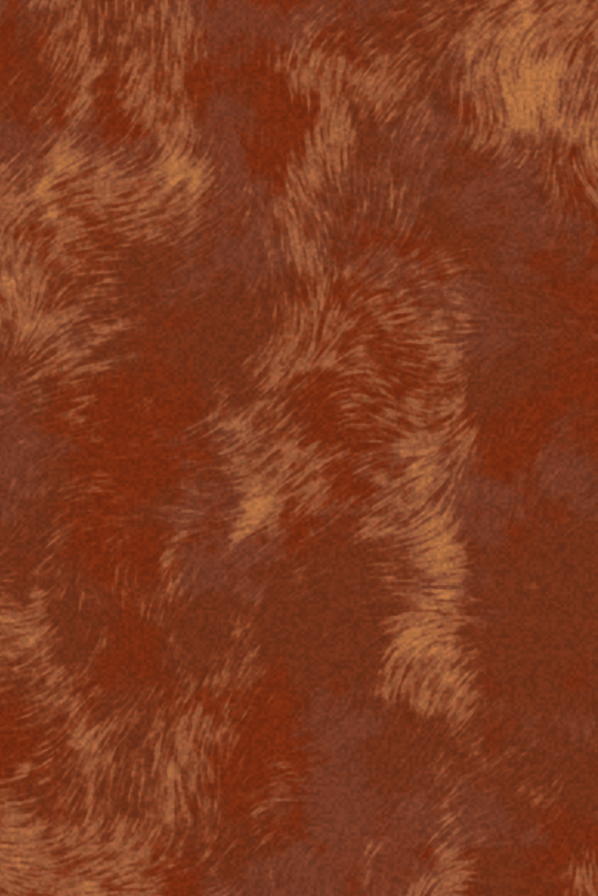
Give the GLSL for this texture, as a Shadertoy shader.

```glsl
// Rust-red sponged leather: deep russet ground, cloudy brown washes and tan
// ridges. Warped noise places the paint, noise averaged along a wandering
// direction breaks its edges into short dabs, and a fine grain tops it.

const vec3 RUSSET = vec3(0.478, 0.172, 0.062);
const vec3 UMBER  = vec3(0.452, 0.195, 0.098);
const vec3 WASH   = vec3(0.545, 0.268, 0.148);
const vec3 DUST   = vec3(0.475, 0.245, 0.168);
const vec3 TAN    = vec3(0.610, 0.355, 0.225);
const vec3 OCHRE  = vec3(0.720, 0.450, 0.250);

const vec2  CLOUD_SCALE   = vec2(10.5, 6.5); // patches per canvas height
const float WARP          = 0.045;           // bending of the patches
const float BRISTLE_SCALE = 270.0;           // bristles per canvas height
const float STROKE_STEP   = 0.0020;          // spacing of stroke samples
const int   STROKE_HALF   = 4;               // samples on each side
const float STROKE_SPREAD = 0.092;           // deviation of the stroke mean
const float DAB_SCALE     = 42.0;            // sponge dabs per canvas height
const float GRAIN_SCALE   = 290.0;
const float GRAIN_DEPTH   = 0.20;

// Integer hash of a lattice point, 0 to 1
float hash(vec2 cell) {
    uvec2 q = uvec2(ivec2(cell)) * uvec2(1597u, 3812u) + uvec2(7919u, 104u);
    uint n = (q.x ^ (q.y * 2654435u)) * 747796u + 28913u;
    n = ((n >> 15u) ^ n) * 739391u;
    n = ((n >> 13u) ^ n) * 277803u;
    n = (n >> 16u) ^ n;
    return float(n & 65535u) / 65535.0;
}

// Smooth value noise
float noise(vec2 p) {
    vec2 i = floor(p), f = fract(p);
    f = f * f * (3.0 - 2.0 * f);
    float low  = mix(hash(i), hash(i + vec2(1, 0)), f.x);
    float high = mix(hash(i + vec2(0, 1)), hash(i + vec2(1, 1)), f.x);
    return mix(low, high, f.y);
}

// Four turned octaves, normalised to a mean of one half
float fbm(vec2 p) {
    float sum = 0.0, weight = 0.5;
    for (int i = 0; i < 4; i++) {
        sum += weight * noise(p);
        p = mat2(1.6, 1.2, -1.2, 1.6) * p + 17.3;
        weight *= 0.5;
    }
    return sum / 0.9375;
}

// Bristle marks: noise averaged along the local brush direction
float strokes(vec2 p, float angle) {
    vec2 stride = STROKE_STEP * vec2(cos(angle), sin(angle));
    float sum = 0.0;
    for (int i = -STROKE_HALF; i <= STROKE_HALF; i++)
        sum += noise((p + float(i) * stride) * BRISTLE_SCALE);
    float mean = sum / float(2 * STROKE_HALF + 1);
    return clamp((mean - 0.5) / STROKE_SPREAD, -2.5, 2.5);
}

void mainImage(out vec4 fragColor, in vec2 fragCoord) {
    vec2 p = fragCoord / iResolution.y;
    float top = smoothstep(0.55, 1.0, p.y);

    // Brush direction: slanted below, nearly upright near the top
    float angle = 0.65 + 0.8 * top + 2.4 * (noise(p * 9.0 + 31.0) - 0.5);
    float bristle = strokes(p, angle);
    float dab = fbm(p * DAB_SCALE + 170.0) - 0.5;

    // Warped clouds and upright ridges
    vec2 bend = vec2(fbm(p * 11.0 + 5.0), fbm(p * 11.0 + 63.0)) - 0.5;
    vec2 q = p + 2.0 * WARP * bend;
    float cloud = fbm(q * CLOUD_SCALE + 11.0) + 0.02 * top;
    float ridge = 1.0 - abs(2.0 * noise(q * vec2(8.5, 3.2) + 87.0) - 1.0);
    cloud += 0.09 * (smoothstep(0.72, 1.0, ridge) - 0.30);
    cloud += 0.22 * dab;

    // Ground with soft darker clouds
    float shade = fbm(p * vec2(7.0, 6.0) + 140.0);
    vec3 color = mix(RUSSET, UMBER, smoothstep(0.38, 0.62, shade + 0.3 * dab));

    // Brown wash, then a dusty veil that gathers at the top
    color = mix(color, WASH, 0.85 * smoothstep(0.45, 0.66, cloud + 0.045 * bristle));
    float veil = fbm(p * vec2(8.0, 11.0) + 210.0) + 0.09 * top + 0.3 * dab;
    color = mix(color, DUST, 0.65 * smoothstep(0.53, 0.74, veil + 0.03 * bristle));

    // Dry-brushed tan and the ochre cores of the ridges
    float dry = cloud + 0.055 * bristle;
    color = mix(color, TAN, 0.85 * smoothstep(0.575, 0.74, dry));
    color = mix(color, OCHRE, 0.8 * smoothstep(0.70, 0.85, cloud + 0.03 * bristle));

    // Leather grain
    float grain = noise(p * GRAIN_SCALE + 300.0) - 0.5;
    color *= 1.0 + GRAIN_DEPTH * grain + 0.012 * bristle;

    fragColor = vec4(color, 1.0);
}
```
